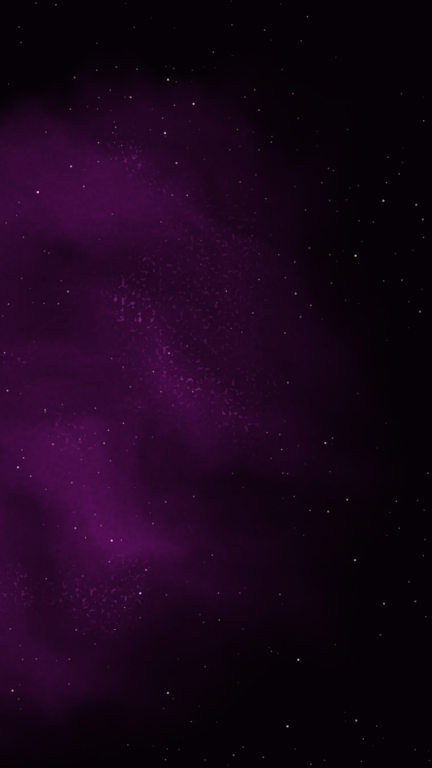
Reproduce this texture procedurally as a WebGL 1 fragment shader.

```glsl
precision highp float;
// Dark purple nebula with soft diagonal wisps, speckled dust and tiny stars.

uniform vec2 u_resolution;

const vec3 SPACE_BLACK = vec3(0.022, 0.004, 0.024);
const vec3 NEBULA_PURPLE = vec3(1.0, 0.16, 1.0);
const vec3 DUST_PINK = vec3(0.17, 0.075, 0.16);
const vec3 STAR_WARM = vec3(1.0, 0.86, 0.74);
const vec3 STAR_PALE = vec3(0.90, 0.82, 0.96);

vec2 hash2(vec2 p) {
  vec3 q = fract(p.xyx * vec3(0.1031, 0.1030, 0.0973));
  q += dot(q, q.yzx + 33.33);
  return fract((q.xx + q.yz) * q.zy);
}

vec2 gradientAt(vec2 cell) {
  float angle = 6.28318 * hash2(cell + 11.0).x;
  return vec2(cos(angle), sin(angle));
}

// Gradient noise, roughly -0.7 to 0.7
float noise(vec2 p) {
  vec2 i = floor(p);
  vec2 f = p - i;
  vec2 s = f * f * f * (f * (f * 6.0 - 15.0) + 10.0);
  vec2 e = vec2(1.0, 0.0);
  float low = mix(dot(gradientAt(i), f), dot(gradientAt(i + e), f - e), s.x);
  float high = mix(dot(gradientAt(i + e.yx), f - e.yx),
                   dot(gradientAt(i + e.xx), f - e.xx), s.x);
  return mix(low, high, s.y);
}

float fbm(vec2 p) {
  float sum = 0.0;
  float amplitude = 0.5;
  for (int i = 0; i < 5; i++) {
    sum += amplitude * noise(p);
    p = mat2(0.8, 0.6, -0.6, 0.8) * p * 2.03 + 17.3;
    amplitude *= 0.5;
  }
  return sum;
}

vec2 rotate(vec2 p, float angle) {
  float c = cos(angle);
  float s = sin(angle);
  return vec2(c * p.x - s * p.y, s * p.x + c * p.y);
}

// Soft elliptical patch, tilted down to the right
float glow(vec2 p, vec2 centre, vec2 size) {
  vec2 d = rotate(p - centre, 0.35) / size;
  return exp(-dot(d, d));
}

// Overall outline: strong on the left, fading right, at the top and below
float cloudBody(vec2 p) {
  float bulge = p.y - 0.9;
  float right = 1.0 - smoothstep(0.30, 0.98, p.x + 0.25 * bulge * bulge);
  float bottom = smoothstep(-0.12, 0.55, p.y - 0.35 * p.x);
  float top = 1.0 - smoothstep(1.38, 1.82, p.y);
  return right * bottom * top;
}

float cloudLevel(vec2 p) {
  vec2 warp = vec2(fbm(p * 2.2 + 3.0), fbm(p * 2.2 + 41.0));
  vec2 q = p + 0.28 * warp;
  float wisps = fbm(rotate(q, 0.4) * vec2(2.2, 4.6) + 8.0);
  float level = cloudBody(q) * (0.165 + 0.20 * wisps);
  level += 0.13 * glow(q, vec2(0.27, 0.60), vec2(0.20, 0.07));
  level += 0.06 * glow(q, vec2(0.26, 0.86), vec2(0.24, 0.13));
  level += 0.06 * glow(q, vec2(0.12, 1.38), vec2(0.28, 0.13));
  level += 0.07 * glow(q, vec2(0.40, 0.42), vec2(0.26, 0.09));
  level += 0.05 * glow(q, vec2(0.14, 0.25), vec2(0.16, 0.07));
  level -= 0.06 * glow(q, vec2(0.46, 0.73), vec2(0.20, 0.05));
  level -= 0.07 * glow(q, vec2(0.38, 1.66), vec2(0.13, 0.12));
  level -= 0.12 * glow(q, vec2(0.00, 1.68), vec2(0.13, 0.20));
  return max(level, 0.0);
}

// Fine flecks gathered in irregular patches
float dust(vec2 p) {
  float patches = smoothstep(0.02, 0.28, fbm(p * 4.0 + 60.0))
                + 0.8 * glow(p, vec2(0.48, 1.10), vec2(0.13, 0.24));
  float flecks = noise(p * 125.0) + 0.6 * noise(p * 64.0 + 9.0);
  return patches * smoothstep(0.10, 0.65, flecks);
}

// One star per occupied grid cell, kept clear of the cell border
vec3 stars(vec2 p, float cells, float density, float radius, float pixel) {
  vec2 cell = floor(p * cells);
  vec2 place = 0.2 + 0.6 * hash2(cell + cells);
  vec2 kind = hash2(cell + cells * 3.0 + 5.0);
  float d = length(fract(p * cells) - place) / cells;
  float size = radius * mix(0.5, 1.0, kind.y);
  float disc = 1.0 - smoothstep(max(size - pixel, 0.0), size + pixel, d);
  float strength = step(kind.x, density) * mix(0.25, 1.0, kind.y * kind.y);
  return mix(STAR_WARM, STAR_PALE, fract(kind.x * 57.0)) * disc * strength;
}

void main() {
  vec2 p = gl_FragCoord.xy / u_resolution.x;
  float pixel = 1.0 / u_resolution.x;
  float level = cloudLevel(p);
  vec3 color = SPACE_BLACK + NEBULA_PURPLE * level;
  color += DUST_PINK * dust(p) * smoothstep(0.03, 0.20, level);
  color *= 1.0 + 0.10 * noise(p * 95.0 + 30.0);

  float crowding = clamp(0.8 + 2.0 * noise(p * 3.0 + 70.0), 0.2, 1.6);
  color += 0.85 * stars(p, 14.0, 0.30 * crowding, 0.0024, pixel);
  color += 0.40 * stars(p, 33.0, 0.20 * crowding, 0.0013, pixel);
  gl_FragColor = vec4(min(color, 1.0), 1.0);
}
```
